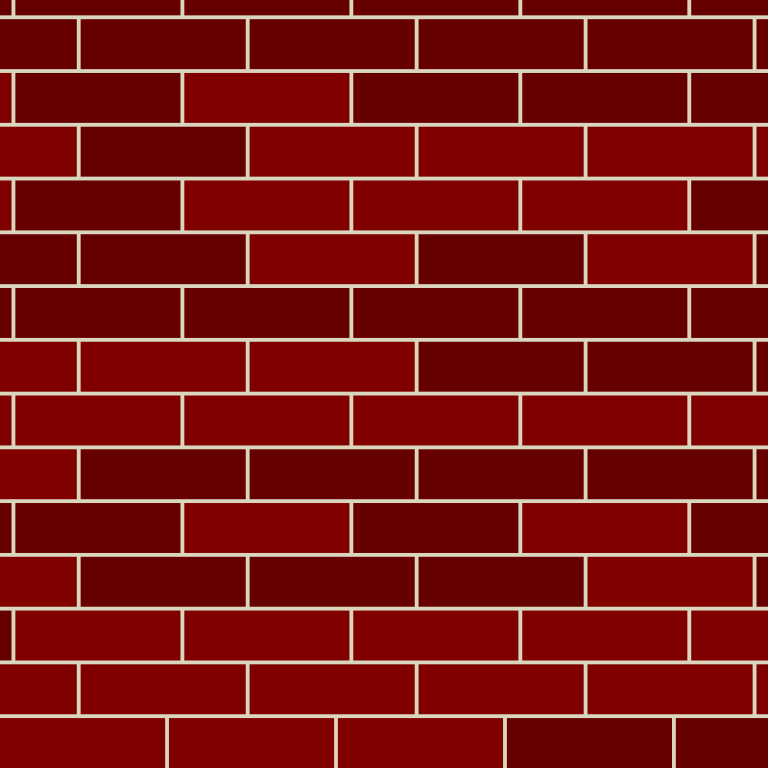
Write a WebGL 2 fragment shader that draws this pattern.

```glsl
#version 300 es
precision highp float;
// Brick wall: running bond in two dark reds with thin pale mortar joints.

#define BRICK_SIZE vec2(0.215, 0.065)
#define JOINT 0.005
#define ODD_SHIFT 0.105
#define EVEN_SHIFT 0.02
#define BRIGHT_RED vec3(0.50, 0.0, 0.0)
#define DARK_RED vec3(0.40, 0.0, 0.0)
#define MORTAR vec3(0.85, 0.84, 0.74)
#define BRIGHT_SHARE 0.68
#define SHARE_FALLOFF 0.03
#define BAND_STRENGTH 0.4
#define BAND_ROWS 4.7

uniform vec2 u_resolution;
out vec4 fragColor;

// Integer hash of a brick index, from 0 to 1
float hash(vec2 id) {
    uvec2 q = uvec2(ivec2(id) + 64) * uvec2(1597u, 3812u);
    uint n = (q.x ^ q.y) * 26699u;
    n = (n ^ (n >> 15)) * 73129u;
    n ^= n >> 13;
    return float(n & 65535u) / 65536.0;
}

// Horizontal start of a course; the bottom one begins flush left
float courseShift(float row) {
    return row < 0.5 ? 0.0 : mix(EVEN_SHIFT, ODD_SHIFT, mod(row, 2.0));
}

// Chance of a bright brick: wavy bands of courses, darker toward the top
float brightChance(float row) {
    float band = cos(6.28319 * (row - 1.5) / BAND_ROWS);
    return BRIGHT_SHARE - SHARE_FALLOFF * row + BAND_STRENGTH * band;
}

void main() {
    vec2 uv = gl_FragCoord.xy / u_resolution;
    vec2 pixel = 1.0 / u_resolution;
    vec2 pitch = BRICK_SIZE + JOINT;

    // Cells are bounded by the centre lines of the joints
    vec2 pos = uv + 0.5 * JOINT;
    float row = floor(pos.y / pitch.y);
    pos.x -= courseShift(row);
    vec2 id = floor(pos / pitch);
    vec2 local = pos - (id + 0.5) * pitch;

    // Pixel coverage of the brick face on each axis
    vec2 edge = abs(local) - 0.5 * BRICK_SIZE;
    vec2 cover = clamp(0.5 - edge / pixel, 0.0, 1.0);

    // Flat brick tone and mortar
    vec3 brick = hash(id) < brightChance(row) ? BRIGHT_RED : DARK_RED;
    fragColor = vec4(mix(MORTAR, brick, cover.x * cover.y), 1.0);
}
```
